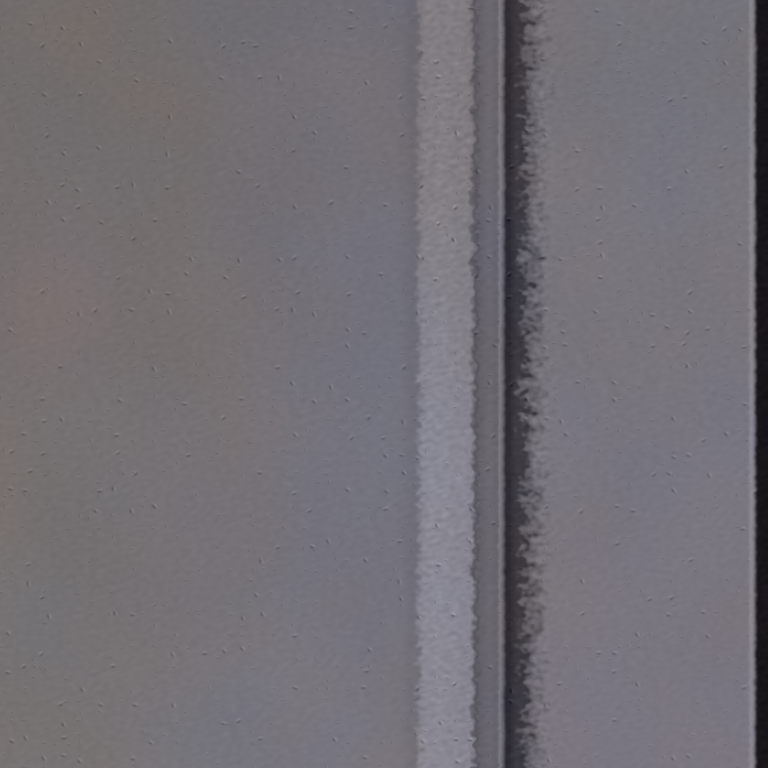
This texture is drawn by a WebGL 1 fragment shader. Its source:

```glsl
precision highp float;
// Weathered grey metal panels with a raised vertical rib, a shadowed groove and a dark right edge.
// Vertical bands are blended along x with noise-roughened borders, then tinted by
// broad gradient noise and covered with fine grain and scattered pits.

uniform vec2 u_resolution;

vec2 hash2(vec2 p) {
  vec3 q = fract(p.xyx * vec3(0.1031, 0.1030, 0.0973));
  q += dot(q, q.yzx + 33.33);
  return fract((q.xx + q.yz) * q.zy);
}

float gradientNoise(vec2 p) {
  vec2 i = floor(p), f = fract(p);
  vec2 u = f * f * f * (f * (f * 6.0 - 15.0) + 10.0);
  float a = dot(hash2(i) * 2.0 - 1.0, f);
  float b = dot(hash2(i + vec2(1.0, 0.0)) * 2.0 - 1.0, f - vec2(1.0, 0.0));
  float c = dot(hash2(i + vec2(0.0, 1.0)) * 2.0 - 1.0, f - vec2(0.0, 1.0));
  float d = dot(hash2(i + 1.0) * 2.0 - 1.0, f - 1.0);
  return mix(mix(a, b, u.x), mix(c, d, u.x), u.y);
}

// Soft step across a vertical border
float border(float x, float at, float halfWidth) {
  return smoothstep(at - halfWidth, at + halfWidth, x);
}

// Soft vertical line
float line(float x, float at, float width) {
  float d = (x - at) / width;
  return exp(-d * d);
}

// Small slanted pits, each with a lit rim; one candidate per cell
float pits(vec2 p, float cells, float density) {
  vec2 g = p * cells, id = floor(g);
  vec2 r = hash2(id + 17.0), s = hash2(id + 71.0);
  vec2 d = fract(g) - mix(vec2(0.3), vec2(0.7), r);
  float angle = (s.x - 0.65) * 2.2;
  d = mat2(cos(angle), -sin(angle), sin(angle), cos(angle)) * d;
  float dark = exp(-dot(d * vec2(8.0, 15.0), d * vec2(8.0, 15.0)));
  vec2 e = d - vec2(0.03, 0.12);
  float lit = exp(-dot(e * vec2(7.0, 15.0), e * vec2(7.0, 15.0)));
  return (lit * 0.6 - dark) * step(1.0 - density, s.y);
}

void main() {
  vec2 p = gl_FragCoord.xy / u_resolution;
  float rough = gradientNoise(p * vec2(45.0, 85.0));
  float fine = gradientNoise(p * vec2(120.0, 150.0) + 31.0);
  float ragged = rough * 0.010 + fine * 0.007;
  float x = p.x + ragged;
  float straightX = p.x + ragged * 0.18;

  // Left panel: warm at the outer side, cooler toward the rib
  vec3 color = mix(vec3(0.455, 0.435, 0.435), vec3(0.455, 0.445, 0.480),
                   smoothstep(0.08, 0.48, p.x + (0.5 - p.y) * 0.12));
  color += mix(0.014, -0.014, p.y);
  color -= 0.022 * line(x, 0.538, 0.012);

  // Raised rib, brighter and bluer in its lower half
  vec3 rib = mix(vec3(0.525, 0.518, 0.560), vec3(0.490, 0.475, 0.498),
                 smoothstep(0.35, 0.85, p.y));
  rib += 0.018 * line(p.x, 0.570, 0.025);
  color = mix(color, rib, border(x, 0.546, 0.006));

  // Shaded flank of the rib with a thin lit lip
  vec3 flank = vec3(0.390, 0.378, 0.412) + 0.025 * line(p.x, 0.637, 0.008);
  color = mix(color, flank, border(x, 0.616, 0.005));
  color -= 0.045 * line(x, 0.619, 0.004);
  color += 0.085 * line(straightX, 0.651, 0.0025);

  // Groove, opening into the right panel through a ragged shadow
  color = mix(color, vec3(0.175, 0.165, 0.195), border(straightX, 0.657, 0.003));
  vec3 panel = mix(vec3(0.478, 0.462, 0.502), vec3(0.462, 0.452, 0.478), p.y);
  float shadowX = p.x + rough * 0.026 + fine * 0.018;
  vec3 shadow = mix(vec3(0.235, 0.225, 0.255), vec3(0.370, 0.358, 0.388),
                    border(shadowX, 0.683, 0.008));
  color = mix(color, shadow, border(straightX, 0.667, 0.007));
  color = mix(color, panel, border(shadowX, 0.699, 0.015));

  // Broad stains, from rosy to bluish
  float tint = gradientNoise(p * vec2(5.0, 4.0) + 8.0)
             + 0.5 * gradientNoise(p * 11.0 + 3.0);
  float tone = gradientNoise(p * vec2(7.0, 6.0) + 51.0);
  color += tint * vec3(0.020, 0.000, -0.022) + tone * 0.016;
  color += vec3(0.030, 0.003, -0.004) * line(p.x, 0.08, 0.09) * line(p.y, 0.61, 0.13);

  // Fine grain, stronger on the rib and beside the groove
  float onRib = border(p.x, 0.546, 0.008) - border(p.x, 0.619, 0.008);
  float wear = 1.0 + 1.6 * onRib + 1.3 * line(p.x, 0.699, 0.022);
  vec2 slanted = vec2(p.x + p.y * 0.45, p.y - p.x * 0.35);
  float grain = gradientNoise(slanted * vec2(75.0, 145.0) + 12.0) + 0.7 * fine;
  color += grain * 0.020 * wear;
  float specks = pits(p, 43.0, 0.16) + 0.6 * pits(p + 0.37, 71.0, 0.20);
  color += specks * 0.085 * (1.0 + 0.4 * onRib);

  // Lit rim and dark gap at the right edge
  color += 0.065 * line(straightX, 0.978, 0.003);
  vec3 gap = vec3(0.095, 0.083, 0.105) + grain * 0.025;
  color = mix(color, gap, border(straightX, 0.984, 0.0035));

  gl_FragColor = vec4(clamp(color, 0.0, 1.0), 1.0);
}
```
